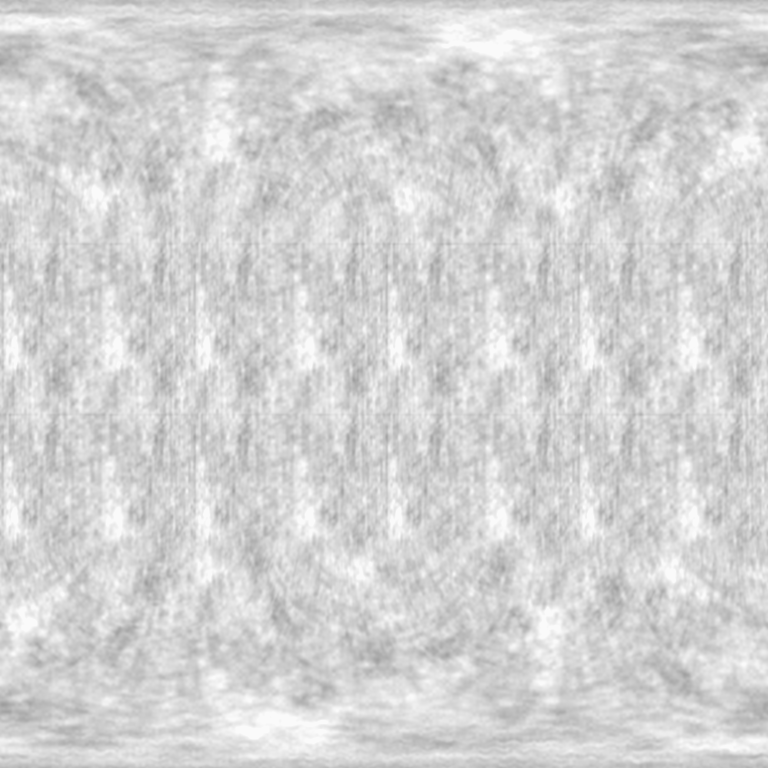
Reproduce this texture procedurally as a three.js fragment shader.

```glsl
// Pale brushed plaster laid around a globe and unrolled to a square.
// One wrapping tile repeats 8 by 4.5 on the sides; near the poles the same
// tile is projected flat from above, so it fans out and smears sideways.
varying vec2 vUv;

const float PI = 3.14159;

float hash(vec2 p) {
  vec3 q = fract(vec3(p.xyx) * 0.1031);
  q += dot(q, q.yzx + 33.33);
  return fract((q.x + q.y) * q.z);
}

// Value noise with n cells per unit, wrapping at every unit
float noise(vec2 p, vec2 n) {
  p *= n;
  vec2 i = floor(p);
  vec2 f = p - i;
  f = f * f * (3.0 - 2.0 * f);
  vec2 a = mod(i, n);
  vec2 b = mod(i + 1.0, n);
  vec2 seed = n * 1.7;
  return mix(mix(hash(a + seed), hash(vec2(b.x, a.y) + seed), f.x),
             mix(hash(vec2(a.x, b.y) + seed), hash(b + seed), f.x), f.y);
}

// Soft wrapping smudge
float smudge(vec2 p, vec2 center, vec2 size) {
  vec2 d = (fract(p - center + 0.5) - 0.5) / size;
  return exp(-dot(d, d));
}

// Grey tone of one plaster tile, with t.y running downwards
float plaster(vec2 t) {
  // Ragged outlines for the smudges
  vec2 ragged = vec2(noise(t, vec2(9.0)), noise(t + 0.37, vec2(11.0))) - 0.5;
  vec2 fine = vec2(noise(t, vec2(23.0)), noise(t + 0.61, vec2(25.0))) - 0.5;
  vec2 p = t + 0.11 * ragged + 0.07 * fine;

  float light = 0.13 * smudge(p, vec2(0.15, 0.03), vec2(0.11, 0.11))
              + 0.09 * smudge(p, vec2(0.50, 0.27), vec2(0.08, 0.15))
              + 0.08 * smudge(p, vec2(0.78, 0.39), vec2(0.10, 0.06));
  float dark = 0.12 * smudge(p, vec2(0.74, 0.17), vec2(0.09, 0.17))
             + 0.12 * smudge(p, vec2(0.63, 0.54), vec2(0.13, 0.08))
             + 0.10 * smudge(p, vec2(0.40, 0.03), vec2(0.08, 0.07))
             + 0.08 * smudge(p, vec2(0.35, 0.75), vec2(0.09, 0.10))
             + 0.07 * smudge(p, vec2(0.92, 0.75), vec2(0.10, 0.08));

  // Cloudy mottling from broad to fine
  float mottle = 0.0;
  float cells = 4.0;
  for (int i = 0; i < 4; i++) {
    mottle += 0.10 * (noise(t, vec2(cells)) - 0.5);
    cells *= 2.0;
  }

  // Brush grain, and rough tooth that is strongest in the dark smudges
  float grain = 0.09 * (noise(t, vec2(30.0, 5.0)) - 0.5);
  vec2 slanted = vec2(t.x + t.y, t.y);
  float tooth = (0.05 + 0.9 * dark) * (noise(slanted, vec2(22.0, 36.0)) - 0.5);
  return 0.835 + light - dark + mottle + grain + tooth;
}

void main() {
  // Sides: tiles in slightly uneven pairs
  vec2 side = vec2(8.0 * vUv.x + 0.067 * sin(8.0 * PI * vUv.x),
                   4.5 * (1.0 - vUv.y));
  float tone = plaster(side);

  // Faint joints between rows and between pairs of tiles
  float row = (fract(side.y + 0.07) - 0.5) / 0.009;
  float pair = (fract(4.0 * vUv.x + 0.485) - 0.5) / 0.008;
  float worn = noise(vUv, vec2(60.0, 40.0));
  tone -= 0.07 * worn * (exp(-row * row) + exp(-pair * pair));

  // Caps: the lower one is the upper one turned by half a turn
  vec2 turned = vUv.y > 0.5 ? vUv : 1.0 - vUv;
  float poleAngle = PI * (1.0 - turned.y);
  float lon = 2.0 * PI * (turned.x - 0.254);
  vec2 cap = poleAngle * vec2(sin(lon), cos(lon)) / 0.7 + vec2(0.0, 0.24);
  tone = mix(tone, plaster(cap), smoothstep(0.68, 0.75, turned.y));

  // Wavy sideways streaks close to the poles
  vec2 wavy = turned + vec2(0.0, 0.0016 * sin(turned.x * 80.0 * PI));
  float streak = 0.6 * noise(wavy, vec2(12.0, 190.0))
               + 0.4 * noise(wavy, vec2(70.0, 240.0)) - 0.5;
  tone += 0.16 * streak * smoothstep(0.90, 0.98, turned.y);
  tone -= 0.05 * smoothstep(0.980, 0.992, turned.y);

  // Overall speckle
  tone += 0.05 * (noise(vUv, vec2(230.0)) - 0.5);
  gl_FragColor = vec4(vec3(clamp(tone, 0.6, 0.98)), 1.0);
}
```
